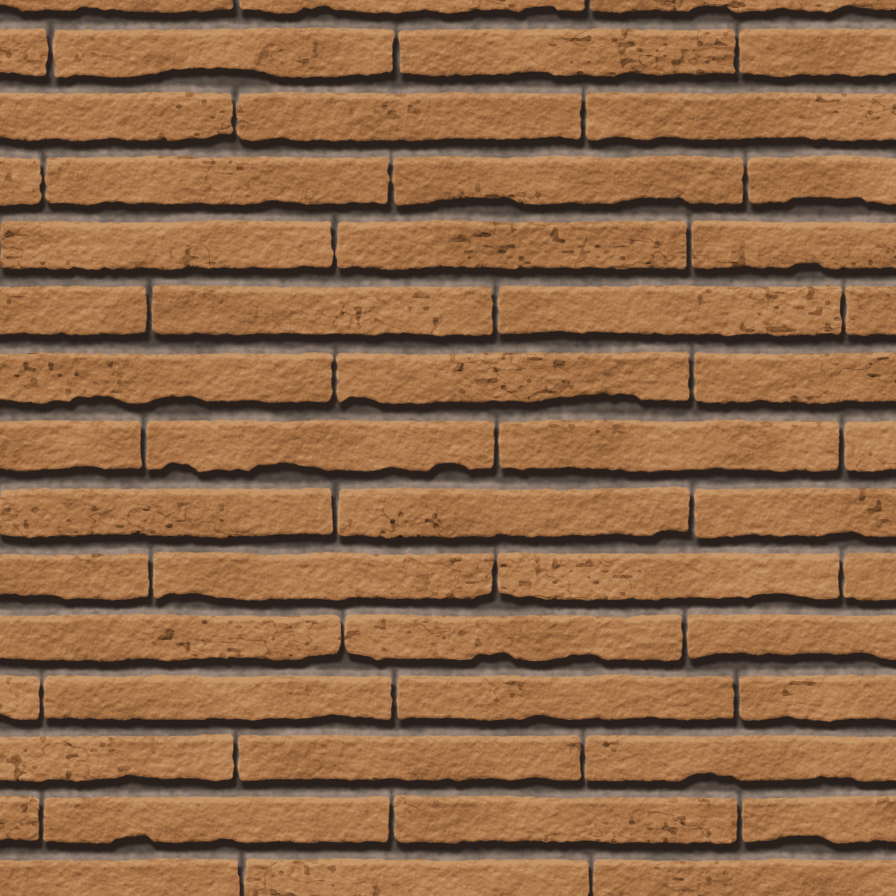
Give the GLSL for this texture, as a Shadertoy shader.

```glsl
const float PITCH = 0.0712;         // height of one course with its bed joint
const float FIRST_COURSE = 0.0255;  // distance of course 1 from the top
const float BRICK_TOP = 0.10;       // brick extent inside a course, 0 to 1
const float BRICK_BOTTOM = 0.82;
const float BRICK_LENGTH = 0.388;
const float JOINT_HALF = 0.0030;
const float JOINT_JITTER = 0.035;
const float BOND_START = 0.052;     // first joint of the odd courses
const float BOND_STEP = 0.215;      // added on even courses
const float BOND_SHIFT = 0.112;     // added on the middle band of courses
const float BOW = 0.0155;           // sag of the courses below mid height
const float CORNER = 0.005;
const float RELIEF = 1.9;
const vec2 TO_LIGHT = vec2(-0.4, -1.0);

const vec3 BRICK_DARK = vec3(0.47, 0.31, 0.18);
const vec3 BRICK_MID = vec3(0.65, 0.44, 0.27);
const vec3 BRICK_LIGHT = vec3(0.76, 0.57, 0.39);
const vec3 MORTAR = vec3(0.31, 0.27, 0.24);
const vec3 MORTAR_LIGHT = vec3(0.56, 0.49, 0.44);
const vec3 SHADOW = vec3(0.15, 0.115, 0.10);

float hash(vec2 p) {
    vec3 q = fract(p.xyx * vec3(0.1031, 0.1030, 0.0973));
    q += dot(q, q.yzx + 33.33);
    return fract((q.x + q.y) * q.z);
}

float noise(vec2 p) {
    vec2 i = floor(p), f = fract(p);
    f = f * f * (3.0 - 2.0 * f);
    return mix(mix(hash(i), hash(i + vec2(1, 0)), f.x),
               mix(hash(i + vec2(0, 1)), hash(i + vec2(1, 1)), f.x), f.y);
}

float fbm(vec2 p) {
    float sum = 0.0, amp = 0.5;
    for (int i = 0; i < 4; i++) {
        sum += amp * noise(p);
        p = mat2(1.6, 1.2, -1.2, 1.6) * p + 7.3;
        amp *= 0.5;
    }
    return sum / 0.9375;
}

// Depth inside a brick (negative in the mortar), then the brick's cell
vec3 brick(vec2 p) {
    float sag = (p.y - 0.61) / 0.21;
    float v = (p.y - BOW * exp(-sag * sag) - FIRST_COURSE) / PITCH + 1.0;
    float row = floor(v), f = v - row;

    // Running bond with uneven head joints
    float start = BOND_START + BOND_STEP * (1.0 - mod(row, 2.0))
                + BOND_SHIFT * step(3.5, row) * step(row, 10.5);
    float u = (p.x - start) / BRICK_LENGTH;
    float joint = floor(u + 0.5);
    float offset = u - joint - JOINT_JITTER * (hash(vec2(joint, row) + 20.0) - 0.5);
    float column = joint - step(offset, 0.0);
    vec2 id = vec2(column, row) + 40.0;

    // Worn edges: smooth on top, chipped below
    float tilt = (hash(id + 3.0) - 0.5) * (u - column - 0.5) * 0.004;
    float topWave = (noise(vec2(p.x * 16.0, row * 7.3)) - 0.5) * 0.003;
    float bottomWave = (fbm(vec2(p.x * 32.0, row * 5.1)) - 0.5) * 0.008;
    float chip = 0.006 * smoothstep(0.62, 0.85, noise(vec2(p.x * 20.0, row * 9.7 + 4.0)));
    float sideWave = (noise(vec2(p.y * 110.0, joint * 5.3)) - 0.5) * 0.003;
    float grain = (fbm(p * 120.0) - 0.5) * 0.003;

    float top = (f - BRICK_TOP) * PITCH + topWave + tilt;
    float bottom = (BRICK_BOTTOM - f) * PITCH + bottomWave - chip - tilt;
    float side = abs(offset) * BRICK_LENGTH - JOINT_HALF + sideWave;
    vec2 corner = max(CORNER - vec2(side, min(top, bottom)), 0.0);
    return vec3(CORNER - length(corner) + grain, id);
}

float surface(vec2 p) {
    return 0.55 * fbm(p * vec2(65.0, 85.0)) + 0.45 * fbm(p * vec2(150.0, 180.0) + 9.0);
}

vec3 brickColor(vec2 p, vec2 id, float above, float below) {
    float slope = surface(p) - surface(p + TO_LIGHT * 0.0025);
    float tone = 0.58 + RELIEF * slope + 0.5 * (fbm(p * vec2(12.0, 20.0)) - 0.5);
    tone += 0.12 * (hash(id) - 0.5);

    // Pits and fine cracks gathered in patches
    float patches = smoothstep(0.5, 0.75, noise(p * vec2(9.0, 17.0) + 31.0));
    float pits = smoothstep(0.74, 0.86, noise(p * vec2(105.0, 160.0)));
    float crack = 1.0 - smoothstep(0.0, 0.02, abs(fbm(p * vec2(15.0, 26.0) + 5.0) - 0.5));
    tone -= patches * (0.55 * pits + 0.35 * crack);

    // Lit upper arris, shaded lower arris
    tone += 0.40 * (1.0 - smoothstep(-0.005, 0.0, above));
    tone -= 0.40 * (1.0 - smoothstep(-0.006, -0.002, below));
    vec3 color = mix(BRICK_DARK, BRICK_MID, clamp(tone * 2.0, 0.0, 1.0));
    color = mix(color, BRICK_LIGHT, clamp(tone * 2.0 - 1.0, 0.0, 1.1));
    return color * (1.0 + min(tone, 0.0));
}

vec3 mortarColor(vec2 p, float above, float below) {
    float stain = fbm(p * vec2(14.0, 40.0) + 11.0);
    float strip = smoothstep(-0.005, 0.003, below) * (0.55 + 0.8 * stain);
    vec3 color = mix(MORTAR, MORTAR_LIGHT, clamp(strip + 0.5 * (stain - 0.45), 0.0, 1.0));
    color *= 0.8 + 0.4 * fbm(p * 130.0);
    return mix(color, SHADOW, 0.95 * smoothstep(-0.004, 0.002, above));
}

void mainImage(out vec4 fragColor, in vec2 fragCoord) {
    vec2 p = fragCoord / iResolution.xy;
    p.y = 1.0 - p.y;
    vec3 here = brick(p);
    float above = brick(p + TO_LIGHT * 0.009).x;
    float below = brick(p + vec2(0.0, 0.006)).x;
    float blur = max(1.0 / iResolution.y, 0.0012);
    vec3 color = mix(mortarColor(p, above, below), brickColor(p, here.yz, above, below),
                     smoothstep(-blur, blur, here.x));
    fragColor = vec4(color, 1.0);
}
```
